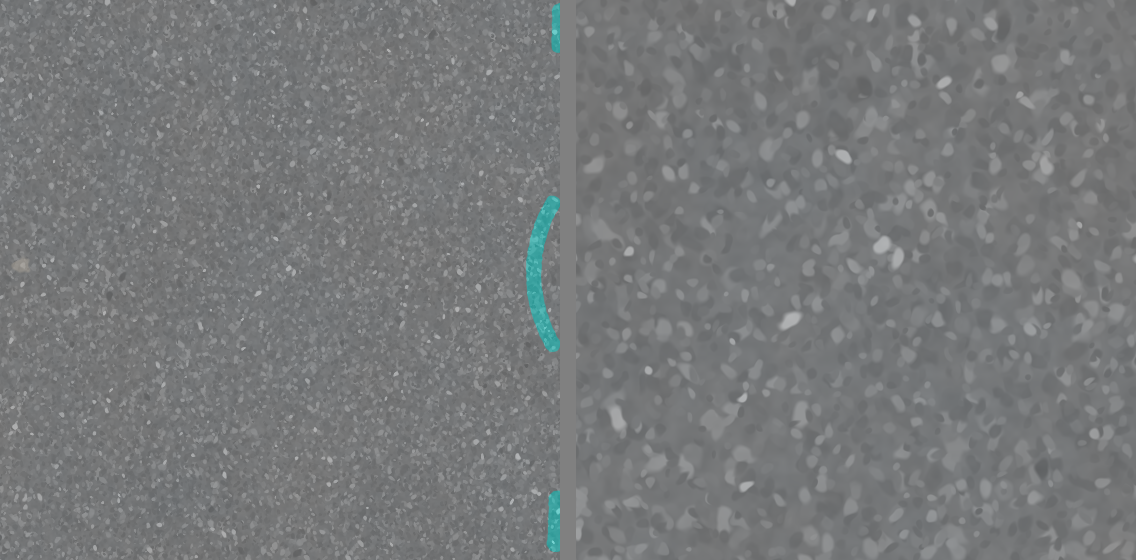
Left, the full canvas; right, a detail of the centre.
This texture is drawn by a Shadertoy shader. Its source:

```glsl
// Worn grey asphalt: layers of small, soft, mostly upright elliptical grains
// scattered on jittered grids over faint mottling, with sparse pale chips,
// dark pits and translucent teal paint strokes along the right edge.
#define BASE_TONE 0.484
#define GRAIN_LOW -0.056
#define GRAIN_HIGH 0.090
#define COARSE_FREQ 84.0
#define FINE_FREQ 128.0
#define CHIP_FREQ 46.0
#define CHIP_SHARE 0.24
#define PIT_SHARE 0.05
#define MOTTLE 0.022
#define PAINT_COVER 0.93
#define PAINT_COLOR vec3(0.24, 0.67, 0.66)
#define STONE_COLOR vec3(0.63, 0.61, 0.58)

vec3 hash3(vec2 p) {
    vec3 q = fract(vec3(p.xyx) * vec3(0.1031, 0.1030, 0.0973));
    q += dot(q, q.yxz + 33.33);
    return fract((q.xxy + q.yzz) * q.zyx);
}

float noise(vec2 p) {
    vec2 i = floor(p), f = fract(p);
    f = f * f * (3.0 - 2.0 * f);
    return mix(mix(hash3(i).x, hash3(i + vec2(1, 0)).x, f.x),
               mix(hash3(i + vec2(0, 1)).x, hash3(i + vec2(1, 1)).x, f.x), f.y);
}

// Lays one grid of grains over a tone; radii are in cells.
float layGrains(float tone, vec2 p, float share, vec2 radii, vec2 tones, float skew) {
    vec2 cell = floor(p);
    for (int y = -1; y <= 1; y++)
    for (int x = -1; x <= 1; x++) {
        vec2 id = cell + vec2(x, y);
        vec3 place = hash3(id + 17.0);
        vec3 look = hash3(id + 191.0);
        if (place.z > share) continue;
        float angle = (look.x - 0.5) * 2.2;
        float c = cos(angle), s = sin(angle);
        vec2 d = mat2(c, -s, s, c) * (p - id - place.xy);
        float radius = mix(radii.x, radii.y, look.y);
        float aspect = mix(1.0, 1.9, fract(look.y * 7.3 + look.x));
        // Uneven outline keeps grains from being perfect ellipses
        float wobble = 0.85 + 0.3 * noise(p * 2.6 + 9.0);
        float r = length(d / vec2(radius, radius * aspect)) * wobble;
        float mask = 1.0 - smoothstep(0.55, 1.1, r);
        tone = mix(tone, BASE_TONE + mix(tones.x, tones.y, pow(look.z, skew)), mask);
    }
    return tone;
}

float segmentDistance(vec2 p, vec2 a, vec2 b) {
    vec2 ab = b - a;
    return length(p - a - ab * clamp(dot(p - a, ab) / dot(ab, ab), 0.0, 1.0));
}

// Signed distance to the curved stroke and the two clipped ones.
float paintDistance(vec2 p) {
    vec2 center = vec2(1.203, 0.511);
    vec2 d = p - center;
    float angle = clamp(atan(d.y, -d.x), -0.53, 0.53);
    float arc = length(d - 0.25 * vec2(-cos(angle), sin(angle))) - 0.0135;
    float top = segmentDistance(p, vec2(0.998, 0.919), vec2(0.999, 0.981)) - 0.013;
    float bottom = segmentDistance(p, vec2(0.993, 0.030), vec2(0.996, 0.108)) - 0.016;
    return min(arc, min(top, bottom));
}

void mainImage(out vec4 fragColor, in vec2 fragCoord) {
    vec2 uv = fragCoord / iResolution.xy;
    vec2 warp = vec2(noise(uv * 160.0), noise(uv * 160.0 + 57.0)) - 0.5;
    vec2 p = uv + warp * 0.003;

    // Dense grains
    vec2 grainTones = vec2(GRAIN_LOW, GRAIN_HIGH);
    float tone = BASE_TONE - 0.02 + 0.03 * (noise(p * 110.0) - 0.5);
    tone = layGrains(tone, p * COARSE_FREQ, 0.95, vec2(0.28, 0.50), grainTones, 2.0);
    tone = layGrains(tone, p * FINE_FREQ + 31.0, 0.60, vec2(0.26, 0.48), grainTones, 2.0);

    // Sparse pits and pale chips
    tone = layGrains(tone, p * 30.0 + 73.0, PIT_SHARE, vec2(0.10, 0.20), vec2(-0.10, -0.05), 1.0);
    tone = layGrains(tone, p * CHIP_FREQ + 11.0, CHIP_SHARE, vec2(0.10, 0.23), vec2(0.07, 0.21), 1.8);

    // Broad mottling and fine grit
    float mottle = 0.6 * noise(uv * 6.0 + 3.0) + 0.4 * noise(uv * 17.0);
    tone += MOTTLE * (mottle - 0.5) + 0.02 * (noise(uv * 230.0) - 0.5);

    // Cool grey with slight warm drifts
    float warmth = noise(uv * 9.0 + 40.0) * 0.6 + noise(uv * 70.0) * 0.4;
    vec3 color = tone + mix(vec3(-0.011, 0.001, 0.010), vec3(0.001, 0.0, -0.001), warmth);

    // One larger pale stone
    float stone = length(uv - vec2(0.038, 0.524)) + 0.010 * (noise(uv * 95.0) - 0.5);
    float stoneMask = 1.0 - smoothstep(0.012, 0.018, stone);
    color = mix(color, STONE_COLOR + 0.6 * (tone - BASE_TONE), 0.7 * stoneMask);

    // Paint lets the grain show through
    float paint = paintDistance(uv + warp * 0.002);
    vec3 paintTone = PAINT_COLOR + (tone - BASE_TONE) * vec3(1.2, 1.0, 1.0);
    color = mix(color, paintTone, PAINT_COVER * (1.0 - smoothstep(-0.0012, 0.0012, paint)));

    fragColor = vec4(clamp(color, 0.0, 1.0), 1.0);
}
```
